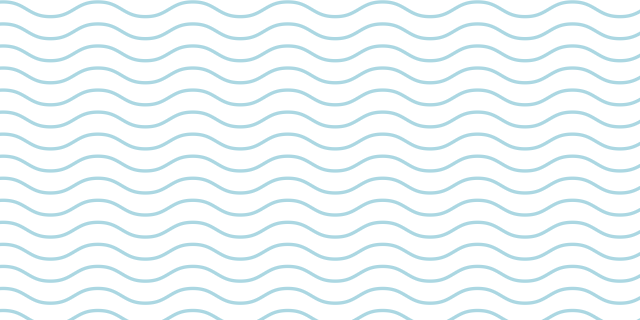
Reproduce this pattern procedurally as a Shadertoy shader.

```glsl
// Evenly stacked rows of thin pale-blue wavy lines on white.

// Lengths are fractions of the canvas height.
const float WAVELENGTH  = 0.2966;
const float CREST_X     = 0.0094;   // position of the first crest
const float ROW_SPACING = 0.06888;
const float ROW_Y       = 0.0067;   // mid-height of the lowest row
const float AMPLITUDE   = 0.0230;
const float FLATNESS    = 0.05;     // third harmonic, broadens crests and troughs
const float LINE_WIDTH  = 0.0105;

const vec3 PAPER = vec3(1.0);
const vec3 LINE  = vec3(0.67, 0.845, 0.888);

const float TAU = 6.2831853;

// Height (x) and slope (y) of the wave at horizontal position x.
vec2 wave(float x) {
    float k = TAU / WAVELENGTH;
    float phase = k * (x - CREST_X);
    float scale = AMPLITUDE / (1.0 - FLATNESS);
    float height = cos(phase) - FLATNESS * cos(3.0 * phase);
    float slope = k * (3.0 * FLATNESS * sin(3.0 * phase) - sin(phase));
    return scale * vec2(height, slope);
}

// Approximate perpendicular distance to the nearest row's centre line.
float waveDistance(vec2 p) {
    vec2 w = wave(p.x);
    float row = (p.y - ROW_Y - w.x) / ROW_SPACING;
    float dy = abs(fract(row + 0.5) - 0.5) * ROW_SPACING;
    return dy / sqrt(1.0 + w.y * w.y);
}

void mainImage(out vec4 fragColor, in vec2 fragCoord) {
    vec2 p = fragCoord / iResolution.y;
    float pixel = 1.0 / iResolution.y;

    // Coverage with a one-pixel soft edge
    float edge = waveDistance(p) - 0.5 * LINE_WIDTH;
    float ink = clamp(0.5 - edge / pixel, 0.0, 1.0);

    fragColor = vec4(mix(PAPER, LINE, ink), 1.0);
}
```
